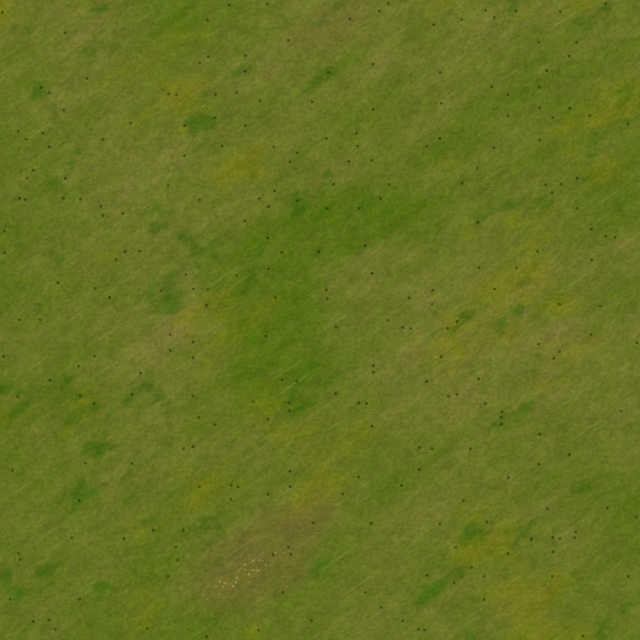
This texture is drawn by a Shadertoy shader. Its source:

```glsl
// Aerial view of mottled grass with slanted mowing streaks, lush clumps and a dry stony patch.

const vec3 LUSH_GREEN = vec3(0.285, 0.415, 0.035);
const vec3 DRY_OLIVE = vec3(0.475, 0.468, 0.205);
const vec3 TUFT_GREEN = vec3(0.20, 0.37, 0.045);
const vec3 STRAW_YELLOW = vec3(0.48, 0.48, 0.07);
const vec3 BARE_SOIL = vec3(0.44, 0.40, 0.19);
const vec3 PALE_STRAW = vec3(0.55, 0.54, 0.31);
const vec3 PEBBLE_PINK = vec3(0.70, 0.53, 0.36);
const float STREAK_ANGLE = 0.60;

float hash(vec2 p) {
    vec3 q = fract(p.xyx * vec3(0.1031, 0.1030, 0.0973));
    q += dot(q, q.yzx + 33.33);
    return fract((q.x + q.y) * q.z);
}

float valueNoise(vec2 p) {
    vec2 cell = floor(p);
    vec2 f = fract(p);
    f = f * f * (3.0 - 2.0 * f);
    float low = mix(hash(cell), hash(cell + vec2(1, 0)), f.x);
    float high = mix(hash(cell + vec2(0, 1)), hash(cell + vec2(1, 1)), f.x);
    return mix(low, high, f.y);
}

// Layered noise, centred on zero.
float fbm(vec2 p, int octaves) {
    float sum = 0.0;
    float amplitude = 0.5;
    for (int i = 0; i < octaves; i++) {
        sum += amplitude * (valueNoise(p) - 0.5);
        p = mat2(0.8, 0.6, -0.6, 0.8) * p * 2.03 + 17.3;
        amplitude *= 0.55;
    }
    return sum;
}

vec2 rotate(vec2 p, float angle) {
    float c = cos(angle), s = sin(angle);
    return vec2(c * p.x + s * p.y, c * p.y - s * p.x);
}

// Soft elliptical mask with a ragged rim.
float patchMask(vec2 p, vec2 centre, vec2 radius, float angle, float ragged) {
    float d = length(rotate(p - centre, angle) / radius);
    return 1.0 - smoothstep(0.55, 1.25, d + ragged);
}

// Sparse thin lines along x, at most one per cell.
float scratches(vec2 p, vec2 cells, float density, float halfWidth) {
    vec2 g = p * cells;
    vec2 id = floor(g);
    vec2 f = fract(g);
    float offset = abs(f.y - mix(0.25, 0.75, hash(id + 5.7))) / cells.y;
    float line = 1.0 - smoothstep(0.0, halfWidth, offset);
    float taper = smoothstep(0.05, 0.4, f.x) * smoothstep(0.95, 0.6, f.x);
    return line * taper * step(hash(id), density);
}

// Scattered small round specks.
float specks(vec2 p, float scale, float density, float radius) {
    vec2 g = p * scale;
    vec2 id = floor(g);
    vec2 centre = 0.3 + 0.4 * vec2(hash(id + 3.1), hash(id + 9.4));
    float d = length(fract(g) - centre);
    return (1.0 - smoothstep(radius * 0.4, radius, d)) * step(hash(id + 21.0), density);
}

void mainImage(out vec4 fragColor, in vec2 fragCoord) {
    vec2 uv = fragCoord / iResolution.xy;
    vec2 slant = rotate(uv, STREAK_ANGLE) + 4.0;
    float ragged = fbm(uv * 9.0 + 31.0, 4);

    // Broad tone from lush to dry, then clumps and streaks.
    float tone = 0.63 + 0.50 * fbm(uv * 4.0 + 8.0, 3);
    tone += 0.42 * fbm(slant * vec2(11.0, 20.0), 4);
    tone += 0.38 * fbm(slant * vec2(14.0, 75.0) + 40.0, 3);
    tone += 0.34 * fbm(slant * vec2(70.0, 130.0), 3);

    // Lush growth in the middle.
    float lush = patchMask(uv, vec2(0.51, 0.645), vec2(0.19, 0.065), 0.2, ragged);
    lush = max(lush, 0.8 * patchMask(uv, vec2(0.42, 0.51), vec2(0.10, 0.16), 0.25, ragged));
    tone -= 0.38 * lush;
    vec3 colour = mix(LUSH_GREEN, DRY_OLIVE, clamp(tone, -0.1, 1.15));

    // Yellow drifts and dark tufts.
    float straw = smoothstep(0.08, 0.28, fbm(slant * vec2(7.0, 13.0) + 60.0, 4));
    colour = mix(colour, STRAW_YELLOW, 0.45 * straw);
    float tufts = smoothstep(0.15, 0.34, fbm(slant * vec2(17.0, 25.0) + 90.0, 4));
    colour = mix(colour, TUFT_GREEN, 0.50 * tufts);

    // Dry soil with pebbles.
    float soil = patchMask(uv, vec2(0.40, 0.13), vec2(0.13, 0.065), 0.65, ragged);
    soil = max(soil, 0.6 * patchMask(uv, vec2(0.52, 0.96), vec2(0.07, 0.03), 0.5, ragged));
    colour = mix(colour, BARE_SOIL, 0.55 * soil);
    float stony = patchMask(uv, vec2(0.365, 0.095), vec2(0.075, 0.018), 0.55, ragged);
    colour = mix(colour, PEBBLE_PINK, 0.75 * stony * specks(uv, 150.0, 0.30, 0.40));

    // Pale scratches, dark specks and fine blade grain.
    float pale = scratches(slant, vec2(9.0, 38.0), 0.20, 0.0022);
    colour = mix(colour, PALE_STRAW, 0.30 * pale * (0.5 + valueNoise(slant * vec2(90.0, 40.0))));
    colour *= 1.0 - 0.35 * specks(uv, 85.0, 0.035, 0.28);
    float grain = valueNoise(slant * vec2(190.0, 330.0)) + valueNoise(uv * 400.0 + 7.0) - 1.0;
    colour *= 1.0 + 0.11 * grain + 0.16 * fbm(slant * vec2(45.0, 85.0) + 13.0, 3);

    fragColor = vec4(clamp(colour, 0.0, 1.0), 1.0);
}
```
